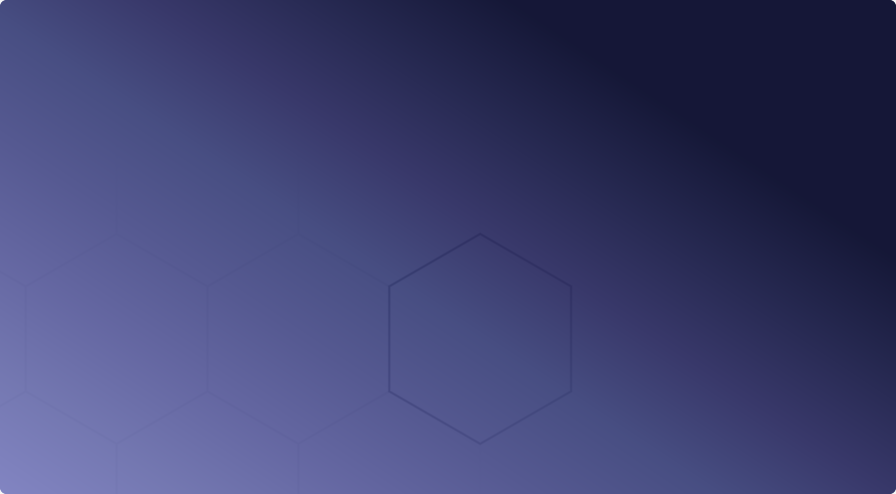
Reproduce this background procedurally as a Shadertoy shader.

```glsl
// Diagonal indigo gradient with a faint honeycomb and one outlined hexagon.

#define GRADIENT_DIR vec2(0.554, 0.832)
#define STOP_SPACING 0.2
#define HEX_CENTER vec2(0.972, 0.314)
#define HEX_APOTHEM 0.184
#define LINE_WIDTH 0.0022
#define OUTLINE_STRENGTH 0.05
#define HONEYCOMB_STRENGTH 0.012
#define CORNER_RADIUS 0.013
#define PAGE_COLOR vec3(0.96)

const int STOPS = 8;
const vec3 RAMP[STOPS] = vec3[STOPS](
    vec3(0.510, 0.520, 0.760), vec3(0.455, 0.470, 0.695),
    vec3(0.395, 0.405, 0.635), vec3(0.335, 0.350, 0.570),
    vec3(0.280, 0.305, 0.510), vec3(0.220, 0.220, 0.415),
    vec3(0.148, 0.158, 0.315), vec3(0.082, 0.092, 0.215));

// Evenly spaced colour stops, blended linearly.
vec3 rampColor(float t) {
    vec3 color = RAMP[0];
    for (int i = 1; i < STOPS; i++)
        color = mix(color, RAMP[i], clamp(t / STOP_SPACING - float(i - 1), 0.0, 1.0));
    return color;
}

// Signed distance to the edges of a pointy-top hexagon.
float hexDistance(vec2 p) {
    p = abs(p);
    return max(p.x, dot(p, vec2(0.5, 0.8660254))) - HEX_APOTHEM;
}

// Offset from the centre of the nearest honeycomb cell.
vec2 honeycombCell(vec2 p) {
    vec2 period = 2.0 * HEX_APOTHEM * vec2(1.0, 1.7320508);
    vec2 a = mod(p + 0.5 * period, period) - 0.5 * period;
    vec2 b = mod(p, period) - 0.5 * period;
    return dot(a, a) < dot(b, b) ? a : b;
}

float roundedBox(vec2 p, vec2 halfSize, float radius) {
    vec2 q = abs(p) - halfSize + radius;
    return length(max(q, 0.0)) + min(max(q.x, q.y), 0.0) - radius;
}

float strokeMask(float d, float pixel) {
    return 1.0 - smoothstep(0.0, LINE_WIDTH + pixel, abs(d));
}

void mainImage(out vec4 fragColor, in vec2 fragCoord) {
    float pixel = 1.0 / iResolution.y;
    vec2 p = fragCoord * pixel;
    vec2 canvas = iResolution.xy * pixel;

    // Background gradient
    vec3 color = rampColor(dot(p, GRADIENT_DIR));

    // Faint honeycomb, fading out to the right and the top
    vec2 q = p - HEX_CENTER;
    float fade = (1.0 - smoothstep(0.75, 1.05, p.x)) * (1.0 - smoothstep(0.35, 0.75, p.y));
    color -= HONEYCOMB_STRENGTH * fade * strokeMask(hexDistance(honeycombCell(q)), pixel);

    // Main hexagon, strongest along its left side
    float weight = mix(1.0, 0.7, smoothstep(-HEX_APOTHEM, HEX_APOTHEM, q.x));
    color -= OUTLINE_STRENGTH * weight * strokeMask(hexDistance(q), pixel);

    // Rounded panel corners
    float panel = roundedBox(p - 0.5 * canvas, 0.5 * canvas, CORNER_RADIUS);
    color = mix(color, PAGE_COLOR, smoothstep(-0.5 * pixel, 0.5 * pixel, panel));

    fragColor = vec4(color, 1.0);
}
```
